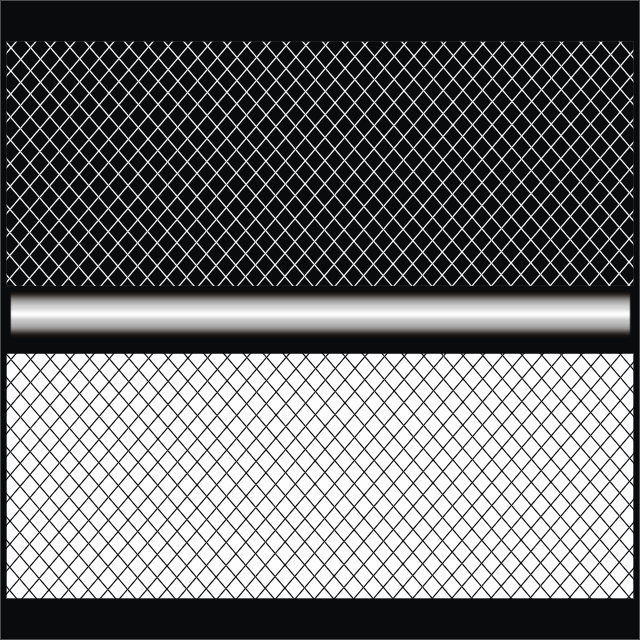
Reproduce this pattern procedurally as a WebGL 2 fragment shader.

```glsl
#version 300 es
precision highp float;

uniform vec2 u_resolution;
out vec4 fragColor;

// The canvas spans this many layout units, with y running down.
const float SPAN = 768.0;
const vec3 INK = vec3(0.037, 0.042, 0.05);
const vec3 PAPER = vec3(0.995);

// Antialiased coverage of a signed distance; px is one pixel in units.
float cover(float dist, float px) {
    return clamp(0.5 - dist / px, 0.0, 1.0);
}

float boxDist(vec2 p, vec2 lo, vec2 hi) {
    vec2 d = max(lo - p, p - hi);
    return max(d.x, d.y);
}

// Distance to the nearest of a family of parallel slanted wires.
float wireDist(vec2 p, float lean, float origin, float period) {
    float t = (p.x + lean * p.y - origin) / period;
    return abs(fract(t + 0.5) - 0.5) * period / sqrt(1.0 + lean * lean);
}

// Two families with slightly different periods make the rows drift.
float mesh(vec2 p, float halfWidth, float px) {
    float rising = wireDist(p, 0.852, 277.2, 23.43);
    float falling = wireDist(p, -0.852, 268.2, 23.76);
    return cover(min(rising, falling) - halfWidth, px);
}

// Polished metal: dark rims, soft shoulders and a bright narrow ridge.
vec3 metal(float t) {
    float a = abs(t);
    float shoulder = t < 0.0 ? 0.83 : 0.77;
    float shade = mix(0.99, shoulder, smoothstep(0.0, 0.32, a));
    shade = mix(shade, 0.64, smoothstep(0.28, 0.62, a));
    shade = mix(shade, 0.06, smoothstep(0.52, 1.0, a));
    vec3 warmth = vec3(0.015, 0.0, -0.01) * smoothstep(0.4, 0.8, a);
    return vec3(shade) + warmth;
}

void main() {
    vec2 p = gl_FragCoord.xy / u_resolution * SPAN;
    p.y = SPAN - p.y;
    float px = SPAN / min(u_resolution.x, u_resolution.y);
    vec3 color = INK;

    // Light wires on the dark upper panel, with a faint outline
    float upper = boxDist(p, vec2(8.0, 50.0), vec2(760.0, 343.0));
    color = mix(color, vec3(0.25, 0.27, 0.28), 0.5 * cover(abs(upper) - 0.4, px));
    float lightWire = mesh(p - vec2(0.0, 50.0), 0.75, px);
    color = mix(color, PAPER, lightWire * cover(upper, px));

    // Metal bar with softened ends
    float bar = boxDist(p, vec2(13.0, 350.0), vec2(756.0, 404.5));
    color = mix(color, metal((p.y - 377.0) / 27.0), cover(bar, max(px, 2.0)));

    // Dark wires on the light lower panel
    float lower = boxDist(p, vec2(8.0, 424.5), vec2(760.0, 718.0));
    float darkWire = mesh(p - vec2(0.0, 424.0), 0.7, px);
    color = mix(color, mix(PAPER, INK, darkWire), cover(lower, px));

    // Thin grey frame along the canvas border
    float frame = boxDist(p, vec2(0.8), vec2(SPAN - 0.8));
    color = mix(color, vec3(0.44), cover(-frame, px));

    fragColor = vec4(color, 1.0);
}
```
